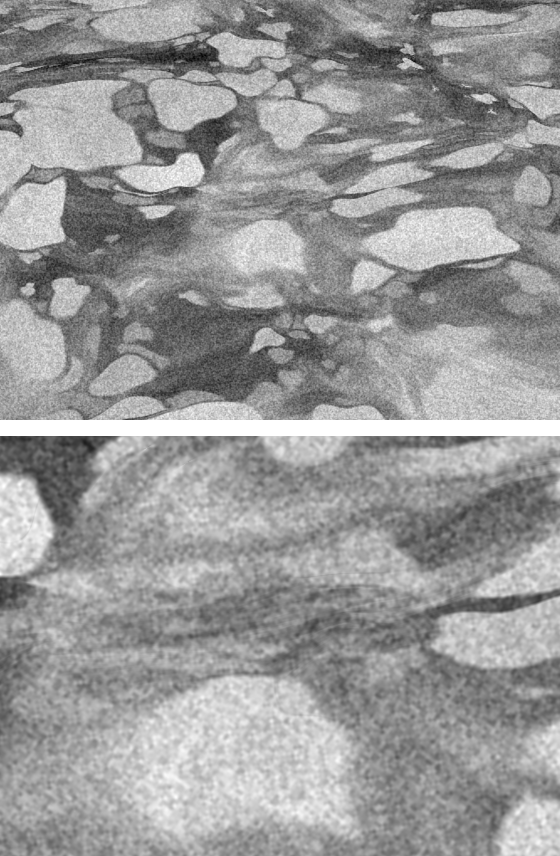
Top: the whole. Bottom: its middle third, enlarged.
Give the GLSL for this texture, as a WebGL 2 fragment shader.

```glsl
#version 300 es
precision highp float;
uniform vec2 u_resolution;
out vec4 fragColor;

#define HORIZON 2.0       // height of the vanishing line
#define FLATTEN 2.4       // foreshortening of the ground
#define SWIRL 0.07        // strength of the drift distortion
#define GAP 0.07          // channel between touching floes
#define EDGE 0.009        // softness of floe outlines
#define SLUSH_TONE 0.485
#define SLUSH_CONTRAST 0.80
#define FLOE_TONE 0.83
#define GRAIN 0.16

const mat2 TURN = mat2(0.8, 0.6, -0.6, 0.8);

vec3 hash3(vec2 p) {
    vec3 q = fract(vec3(p.xyx) * vec3(0.1031, 0.1030, 0.0973));
    q += dot(q, q.yxz + 33.33);
    return fract((q.xxy + q.yzz) * q.zyx);
}

float noise(vec2 p) {
    vec2 i = floor(p), f = fract(p);
    f = f * f * (3.0 - 2.0 * f);
    float low = mix(hash3(i).x, hash3(i + vec2(1, 0)).x, f.x);
    float high = mix(hash3(i + vec2(0, 1)).x, hash3(i + vec2(1, 1)).x, f.x);
    return mix(low, high, f.y);
}

float fbm(vec2 p) {
    float sum = 0.0, amp = 0.5;
    for (int i = 0; i < 5; i++) {
        sum += amp * noise(p);
        p = TURN * p * 2.03 + 17.3;
        amp *= 0.5;
    }
    return sum / 0.97;
}

// Layered sines that bend the plane into eddies
vec2 swirl(vec2 p, float amp) {
    float freq = 4.0;
    mat2 axes = TURN;
    for (int i = 0; i < 5; i++) {
        vec2 q = axes * p * freq + float(i) * vec2(1.7, 4.1);
        p += amp * vec2(sin(q.y), cos(q.x));
        axes = TURN * axes;
        amp *= 0.55;
        freq *= 1.8;
    }
    return p;
}

// Cellular floes: x is the signed distance, y a random value per floe
vec2 floes(vec2 p, float size, float share) {
    p = p / size + 40.0 + 7.0 / size;
    vec2 cell = floor(p);
    float nearest = 4.0, second = 4.0, id = 0.0;
    for (int j = -1; j <= 1; j++)
    for (int i = -1; i <= 1; i++) {
        vec2 c = cell + vec2(i, j);
        vec3 place = hash3(c), form = hash3(c + 57.0);
        if (place.z > share) continue;
        vec2 q = p - c - 0.5 - (place.xy - 0.5) * 0.6;
        float tilt = (form.y - 0.5) * 1.5;
        q = mat2(cos(tilt), sin(tilt), -sin(tilt), cos(tilt)) * q * vec2(0.85, 1.18);
        float a = atan(q.y, q.x), phase = 6.283 * form.z;
        float lobes = 1.0 + 0.13 * sin(3.0 * a + phase) + 0.08 * sin(5.0 * a - 2.0 * phase);
        float d = length(q) - mix(0.18, 0.48, form.x) * lobes;
        if (d < nearest) {
            second = nearest;
            nearest = d;
            id = form.y;
        } else second = min(second, d);
    }
    return vec2(max(nearest, GAP - 0.5 * (second - nearest)) * size, id);
}

void main() {
    vec2 uv = gl_FragCoord.xy / u_resolution.y;
    vec2 centred = uv - 0.5 * vec2(u_resolution.x / u_resolution.y, 1.0);

    // Ground plane seen at a slant
    float scale = 2.0 / (HORIZON - uv.y);
    vec2 ground = vec2(centred.x, FLATTEN) * scale + 3.0;
    vec2 drift = swirl(ground, SWIRL);
    vec2 eddy = swirl(drift, SWIRL * 1.3);

    // Slush: blotches, streaks and pale filaments
    float blotch = fbm(eddy * vec2(3.0, 4.2));
    float streak = fbm(eddy * vec2(9.0, 17.0) + 31.0);
    float wisp = 1.0 - abs(2.0 * fbm(eddy * vec2(5.0, 8.0) + 63.0) - 1.0);
    float current = fbm(ground * 1.7 + 11.0) - 0.5;
    float tone = SLUSH_TONE + SLUSH_CONTRAST * (blotch - 0.5)
               + 0.22 * (streak - 0.5) - 0.22 * current
               + 0.07 * (smoothstep(0.8, 1.0, wisp) - 0.35);

    // Three sizes of floe, the smaller kept clear of the larger
    vec2 large = floes(drift, 0.38, 0.64);
    vec2 medium = floes(drift, 0.19, 0.52);
    vec2 small = floes(drift, 0.085, 0.45);
    large.x += 0.22 * current;
    medium.x = max(medium.x + 0.16 * current, 0.022 - large.x);
    small.x = max(small.x + 0.10 * current, 0.012 - min(large.x, medium.x));

    // Floe surface: mottling, faint cracks and dimmer borders of the view
    float crack = smoothstep(0.95, 1.0, 1.0 - abs(2.0 * noise(drift * 9.0) - 1.0));
    float surface = FLOE_TONE + 0.16 * (streak - 0.5) - 0.04 * crack
                  - 0.12 * dot(centred, centred) - 0.05 * smoothstep(0.6, 1.0, uv.y);
    float soft = EDGE * scale * mix(0.6, 2.0, smoothstep(0.4, 0.7, blotch));
    tone = mix(tone, surface - 0.15, 0.75 * smoothstep(soft, -soft, small.x));
    tone = mix(tone, surface - 0.03 - 0.10 * medium.y, smoothstep(soft, -soft, medium.x));
    tone = mix(tone, surface + 0.02 - 0.07 * large.y, smoothstep(soft, -soft, large.x));

    // Fine film grain
    float grain = noise(TURN * uv * 330.0 + 500.0) + noise(uv * 250.0) - 1.0;
    fragColor = vec4(vec3(clamp(tone + GRAIN * grain, 0.0, 1.0)), 1.0);
}
```
